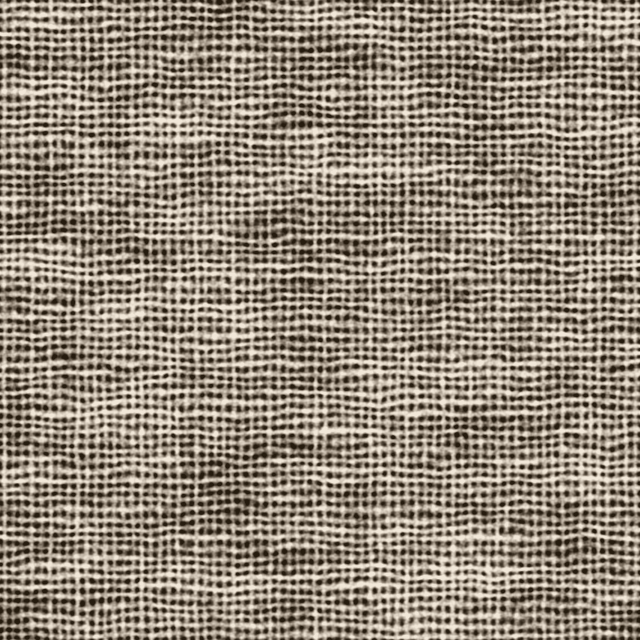
Give the GLSL for this texture, as a three.js fragment shader.

```glsl
// Coarse open-weave linen: pale uneven threads around small dark gaps.
varying vec2 vUv;

const float TAU = 6.28318;
const vec2 THREADS = vec2(70.0, 66.0);   // warp across, weft down
const vec3 GAP_COLOR = vec3(0.14, 0.10, 0.05);
const vec3 MID_COLOR = vec3(0.56, 0.51, 0.45);
const vec3 THREAD_COLOR = vec3(0.95, 0.91, 0.85);
const float WARP_COVER = 0.56;
const float WEFT_COVER = 0.74;
const float WARP_WANDER = 0.30;          // sideways drift, in threads
const float WEFT_WANDER = 0.60;
const float THREAD_VARIATION = 0.18;     // difference between whole threads
const float SLUB_STRENGTH = 0.36;        // thick and thin stretches
const float PATCH_STRENGTH = 0.24;       // gaps closed by loose fibres
const float BROAD_STRENGTH = 0.15;       // wide light and dark bands
const float INTERLACE = 0.07;            // over and under shading
const float FIBRE_STRENGTH = 0.26;
const float CONTRAST = 0.50;             // 0 is linear, 1 is full S-curve

float hash(vec2 p) {
  return fract(sin(dot(p, vec2(127.1, 311.7))) * 43758.5);
}

float cornerGradient(vec2 cell, vec2 offset) {
  float angle = TAU * hash(cell);
  return dot(vec2(cos(angle), sin(angle)), offset);
}

// Gradient noise, roughly -0.7 to 0.7.
float noise(vec2 p) {
  vec2 cell = floor(p);
  vec2 f = fract(p);
  vec2 blend = f * f * f * (f * (f * 6.0 - 15.0) + 10.0);
  float low = mix(cornerGradient(cell, f),
                  cornerGradient(cell + vec2(1.0, 0.0), f - vec2(1.0, 0.0)), blend.x);
  float high = mix(cornerGradient(cell + vec2(0.0, 1.0), f - vec2(0.0, 1.0)),
                   cornerGradient(cell + vec2(1.0, 1.0), f - vec2(1.0, 1.0)), blend.x);
  return mix(low, high, blend.y);
}

// Rounded thread: bright on its axis, zero halfway to its neighbour.
float threadProfile(float position) {
  return 0.5 - 0.5 * cos(TAU * position);
}

void main() {
  // Wandering thread coordinates
  vec2 weave = vUv * THREADS;
  weave.x += WARP_WANDER * noise(vUv * vec2(24.0, 14.0) + 3.7);
  weave.y += WEFT_WANDER * noise(vUv * vec2(9.0, 18.0) + 17.3);
  weave.y += 0.30 * noise(vUv * vec2(28.0, 36.0) + 41.9);
  vec2 thread = floor(weave);

  // Cover of each thread, with slubs along its length
  float warpCover = WARP_COVER
    + THREAD_VARIATION * (hash(vec2(thread.x, 5.0)) - 0.5)
    + SLUB_STRENGTH * 0.7 * noise(vUv * vec2(70.0, 24.0) + 8.1);
  float weftCover = WEFT_COVER
    + THREAD_VARIATION * (hash(vec2(9.0, thread.y)) - 0.5)
    + SLUB_STRENGTH * noise(vUv * vec2(16.0, 62.0) + 29.4);
  float warp = clamp(warpCover, 0.0, 1.0) * threadProfile(weave.x);
  float weft = clamp(weftCover, 0.0, 1.0) * threadProfile(weave.y);
  float cloth = 1.0 - (1.0 - warp) * (1.0 - weft);

  // Alternating crossings
  vec2 crossing = sin(0.5 * TAU * weave);
  cloth += INTERLACE * crossing.x * crossing.y;

  // Broad bands, fuzzy patches and fine fibres
  cloth += BROAD_STRENGTH * noise(vUv * vec2(3.0, 11.0) + 83.5);
  float patchiness = noise(vUv * vec2(7.0, 19.0) + 53.2)
                   + 0.7 * noise(vUv * vec2(26.0, 42.0) + 61.8);
  cloth += PATCH_STRENGTH * patchiness * (1.0 - 0.5 * cloth);
  float fibres = noise(vUv * vec2(130.0, 165.0) + 71.6)
               + 0.6 * noise(vUv * vec2(215.0, 235.0) + 97.3);
  cloth += FIBRE_STRENGTH * fibres;

  // Gap to thread colours
  float linearTone = clamp((cloth - 0.07) / 0.91, 0.0, 1.0);
  float tone = mix(linearTone, smoothstep(0.0, 1.0, linearTone), CONTRAST);
  vec3 color = mix(GAP_COLOR, MID_COLOR, clamp(tone * 2.0, 0.0, 1.0));
  color = mix(color, THREAD_COLOR, clamp(tone * 2.0 - 1.0, 0.0, 1.0));
  gl_FragColor = vec4(color, 1.0);
}
```
